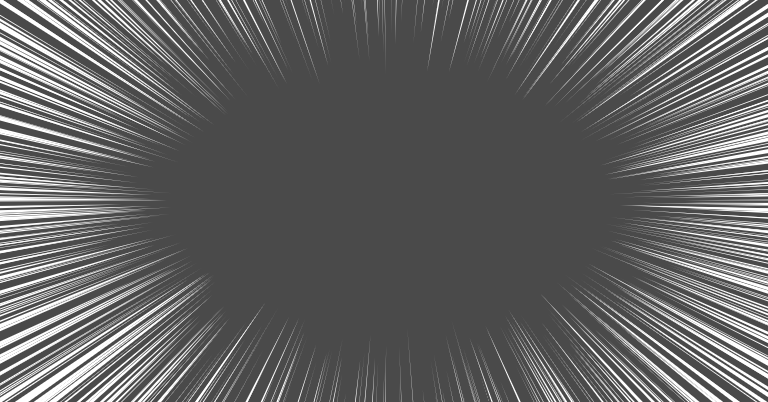
A Shadertoy shader for this background:

```glsl
const float TAU = 6.2831853;

vec3 hash3(vec2 p) {
    vec3 q = fract(p.xyx * vec3(0.1031, 0.1030, 0.0973));
    q += dot(q, q.yxz + 33.33);
    return fract((q.xxy + q.yzz) * q.zyx);
}

// Distance to grow both radii so that the ellipse passes through p
float ellipseOffset(vec2 p, vec2 radii) {
    float low = -0.3, high = 2.0;
    for (int i = 0; i < 18; i++) {
        float middle = 0.5 * (low + high);
        if (length(p / (radii + middle)) > 1.0) low = middle;
        else high = middle;
    }
    return 0.5 * (low + high);
}

// Share of a pixel covered by a stripe
float stripeCoverage(float distanceToAxis, float halfWidth, float pixel) {
    float right = min(halfWidth, distanceToAxis + 0.5 * pixel);
    float left = max(-halfWidth, distanceToAxis - 0.5 * pixel);
    return clamp((right - left) / pixel, 0.0, 1.0);
}

// One ring of wedges, one in each angular cell
float wedgeRing(float angle, float offset, float arcScale, float layer, float pixel) {
    float count = 150.0 + 9.0 * layer;
    float turn = fract(angle / TAU + 0.5 + 0.37 * layer / count) * count;
    float cell = min(floor(turn), count - 1.0);
    vec3 shape = hash3(vec2(cell + 3.0, 17.0 * layer + 5.0));
    vec3 extra = hash3(vec2(cell + 71.0, 29.0 * layer + 11.0));

    float tip = -0.035 + 0.2 * shape.x;
    float halfWidth = max(offset - tip, 0.0) * (0.002 + 0.009 * shape.y * shape.y);
    float axis = mix(0.25, 0.75, shape.z);
    float gap = abs(turn - cell - axis) * TAU / count * arcScale;
    float present = step(extra.x, 0.3 + 0.62 * abs(cos(angle)));
    return present * stripeCoverage(gap, halfWidth, pixel);
}

void mainImage(out vec4 fragColor, in vec2 fragCoord) {
    vec2 p = (fragCoord - 0.5 * iResolution.xy) / iResolution.y - vec2(0.015, 0.0);
    float pixel = 1.0 / iResolution.y;

    // Elliptical coordinates: lines fan outward from the clear oval
    vec2 radii = vec2(0.577, 0.34);
    float offset = ellipseOffset(p, radii);
    vec2 grown = radii + offset;
    float angle = atan(p.y / grown.y, p.x / grown.x);
    vec2 direction = vec2(cos(angle), sin(angle));
    float arcScale = dot(grown.yx, direction * direction);

    // Layered speed lines
    float white = 0.0;
    for (int i = 0; i < 5; i++) {
        white = mix(white, 1.0, wedgeRing(angle, offset, arcScale, float(i), pixel));
    }

    vec3 charcoal = vec3(0.29);
    fragColor = vec4(mix(charcoal, vec3(1.0), white), 1.0);
}
```
